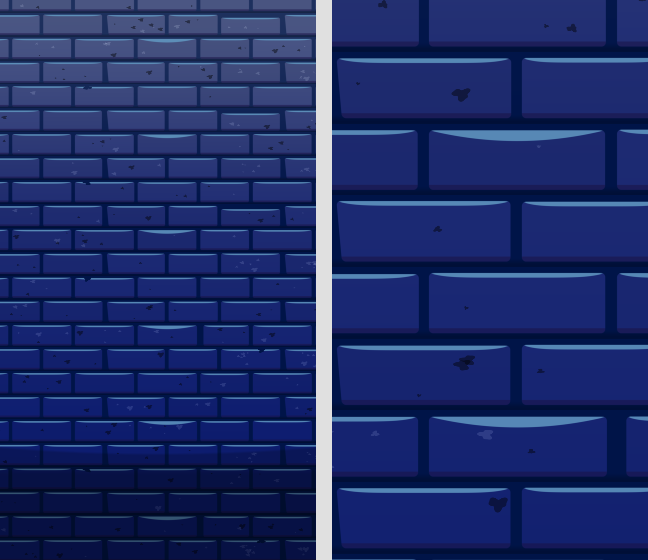
Left, the full canvas; right, a detail of the centre.
Give the GLSL for this pattern, as a Shadertoy shader.

```glsl
// Night-blue brick wall in running bond, hazy at the top and shaded at the foot.
// Each pixel finds its row and brick, then measures a rounded box; hashes and
// row cycles vary the outlines, top glints, chips and mineral specks.

const float ROWS = 23.436;         // courses over the canvas height
const float ROW_SHIFT = 0.1;       // part of a course hidden below the canvas
const float BRICK_LENGTH = 2.624;  // in course heights
const float SHORT_CUT = 0.427;     // length removed from the short column
const float SHORT_END = 4.0;       // joint that closes the short column
const float START_ODD = 0.4425;    // first joint of odd courses
const float START_EVEN = -0.885;   // first joint of even courses
const float GAP = 0.07;            // half the mortar width
const float CORNER = 0.06;
const float GLINT = 0.065;         // thickness of the lit top edge
const int SPECKS = 7;

const vec3 BRICK_LOW = vec3(0.045, 0.105, 0.43);
const vec3 BRICK_MID = vec3(0.125, 0.175, 0.445);
const vec3 BRICK_TOP = vec3(0.29, 0.335, 0.51);
const vec3 MORTAR_LOW = vec3(0.0, 0.075, 0.27);
const vec3 MORTAR_TOP = vec3(0.11, 0.18, 0.35);
const vec3 GLINT_COLOR = vec3(0.38, 0.60, 0.76);
const vec3 UNDERSIDE = vec3(0.10, 0.07, 0.27);

float hash(vec2 p) {
    return fract(sin(dot(p, vec2(127.1, 311.7))) * 43758.5453);
}

float jointX(float i, float start) {
    return start + i * BRICK_LENGTH - SHORT_CUT * step(SHORT_END, i);
}

float roundedBox(vec2 p, vec2 halfSize, float r) {
    vec2 q = abs(p) - halfSize + r;
    return length(max(q, 0.0)) + min(max(q.x, q.y), 0.0) - r;
}

// Irregular flattened blob, negative inside
float blob(vec2 p, float r, float seed) {
    p.y *= 1.4;
    float a = atan(p.y, p.x);
    return length(p) - r * (1.0 + 0.25 * sin(3.0 * a + seed * 6.3) + 0.15 * sin(5.0 * a - seed * 9.0));
}

void mainImage(out vec4 fragColor, in vec2 fragCoord) {
    vec2 uv = fragCoord / iResolution.xy;
    vec2 p = fragCoord / iResolution.y * ROWS;
    float px = ROWS / iResolution.y;
    float aa = 0.7 * px;

    // Course and brick
    float row = floor(p.y + ROW_SHIFT);
    float y = p.y + ROW_SHIFT - row;
    bool odd = mod(row, 2.0) > 0.5;
    float start = odd ? START_ODD : START_EVEN;
    float cut = SHORT_CUT * step(jointX(SHORT_END, start), p.x);
    float col = floor((p.x - start + cut) / BRICK_LENGTH);
    float cycle = mod(row, 4.0);
    vec2 id = vec2(col, row);

    // Edges, with slanted, lowered and inset exceptions
    bool slanted = !odd && mod(col, 3.0) == 2.0;
    bool lowered = cycle == 2.0 && col == 4.0 && row > 12.0;
    bool inset = mod(row, 8.0) == 1.0 && col == 3.0 && row < 12.0;
    float left = jointX(col, start) + GAP + (slanted ? 0.03 + 0.09 * (1.0 - y) : 0.0) + (inset ? 0.13 : 0.0);
    float right = jointX(col + 1.0, start) - GAP - 0.03 * hash(id + 3.7);
    float top = 0.925 - (lowered ? 0.13 : 0.0) - 0.025 * hash(id + 8.1);
    float bottom = 0.075;
    vec2 center = 0.5 * vec2(left + right, top + bottom);
    vec2 halfSize = 0.5 * vec2(right - left, top - bottom);
    vec2 q = vec2(p.x, y) - center;
    float u = clamp(q.x / halfSize.x, -1.0, 1.0);
    float d = roundedBox(q, halfSize, CORNER);

    // Chips bitten from the top edge
    bool chipOdd = cycle == 3.0 && mod(row, 8.0) != 7.0 && col == 1.0;
    bool chipEven = mod(row, 8.0) == 0.0 && col == 4.0 && row < 12.0;
    if (chipOdd || chipEven || (row == 15.0 && col == 1.0)) {
        vec2 bite = vec2(odd ? -0.72 : 0.45, 0.97) * vec2(1.0, halfSize.y);
        d = max(d, -blob(q - bite, 0.15, hash(id)));
    }

    // Height gradients
    float haze = smoothstep(0.58, 1.0, uv.y);
    vec3 brick = mix(BRICK_LOW, BRICK_MID, smoothstep(0.1, 0.75, uv.y));
    brick = mix(brick, BRICK_TOP, haze);
    brick *= 0.97 + 0.06 * hash(id + 5.3);
    vec3 mortar = mix(MORTAR_LOW, MORTAR_TOP, haze);
    mortar *= 0.8 + 0.25 * smoothstep(0.0, 0.12, abs(y - 0.02));

    // Specks, denser on some bricks
    bool cluster = cycle == 0.0 && col >= 4.0;
    float density = cluster ? 0.8 : 0.5 * hash(id + 1.9);
    for (int k = 0; k < SPECKS; k++) {
        vec2 seed = id + float(k) * vec2(17.3, 9.1);
        float size = hash(seed + 2.2);
        vec2 at = (vec2(hash(seed), hash(seed + 4.4)) * 2.0 - 1.0) * halfSize * vec2(0.88, 0.68);
        if (cluster) at.x = at.x * 0.45 - 0.1;
        float mark = smoothstep(aa, -aa, blob(q - at, 0.025 + 0.10 * size * size, size));
        mark *= step(hash(seed + 6.6), density);
        bool pale = cluster || hash(seed + 7.7) > 0.6;
        brick = mix(brick, pale ? brick + vec3(0.13, 0.13, 0.11) : brick * 0.42, 0.75 * mark);
    }

    // Dark underside and tapered glint along the top
    float under = smoothstep(0.07 + aa, 0.07 - aa, y - bottom);
    brick = mix(brick, mix(UNDERSIDE, brick, 0.45), under);
    bool lens = cycle == 1.0 && col == 2.0;
    float thickness = lens ? 0.15 * (1.0 - u * u) : GLINT * (1.0 - pow(abs(u), 6.0));
    float glint = smoothstep(aa, -aa, top - y - thickness) * smoothstep(1.0, 0.93, abs(u));
    brick = mix(brick, GLINT_COLOR, 0.85 * glint);

    // Compose, then shade the foot of the wall in two curved steps
    vec3 color = mix(mortar, brick, smoothstep(aa, -aa, d));
    float curve = 0.012 * pow(2.0 * uv.x - 1.0, 2.0);
    color *= mix(0.8, 1.0, smoothstep(0.186, 0.192, uv.y - curve));
    color *= mix(0.78, 1.0, smoothstep(0.150, 0.175, uv.y));
    fragColor = vec4(color, 1.0);
}
```
